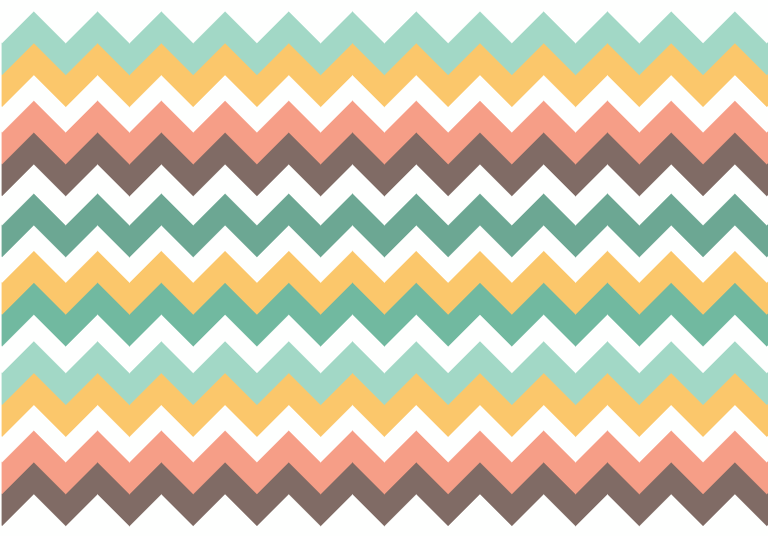
A Shadertoy shader for this pattern:

```glsl
// Horizontal chevron stripes: paired and single zigzag bands in soft retro colours on white.
#define BAND   0.05945  // band thickness, as a share of the canvas height
#define TOP    0.36     // first peak below the top edge, in bands
#define PITCH  10.352   // height of one full colour cycle, in bands
#define MARGIN 0.05     // blank strip at the left, in bands
#define VALLEY 0.063    // position of the first valley, in bands
#define PAPER  vec3(0.995, 1.0, 0.995)
#define MINT   vec3(0.635, 0.847, 0.776)
#define YELLOW vec3(0.985, 0.780, 0.420)
#define SALMON vec3(0.965, 0.620, 0.530)
#define BROWN  vec3(0.500, 0.420, 0.395)
#define TEAL   vec3(0.424, 0.655, 0.576)
#define GREEN  vec3(0.443, 0.725, 0.627)

// Smoothed step across one edge of the given width
float edge(float dist, float width) {
    return clamp(dist / width + 0.5, 0.0, 1.0);
}

// Tint of a one-band stripe relative to the paper; touching stripes add up seamlessly
vec3 stripe(float depth, float start, float width, vec3 ink) {
    float cover = edge(depth - start, width) - edge(depth - start - 1.0, width);
    return (ink - PAPER) * cover;
}

void mainImage(out vec4 fragColor, in vec2 fragCoord) {
    // Band units, measured from the top left corner
    float unit = BAND * iResolution.y;
    vec2 p = vec2(fragCoord.x, iResolution.y - fragCoord.y) / unit;
    float pixel = 1.0 / unit;
    float slopeWidth = 1.414 * pixel;

    // Triangle wave: 0 on the peaks, 1 in the valleys
    float zigzag = abs(mod(p.x - VALLEY, 2.0) - 1.0);
    float depth = p.y - TOP - zigzag;

    // Colour cycles; the second one ends after its brown band
    vec3 tint = vec3(0.0);
    for (int cycle = 0; cycle < 2; cycle++) {
        float d = depth - float(cycle) * PITCH;
        tint += stripe(d, 0.0, slopeWidth, MINT);
        tint += stripe(d, 1.0, slopeWidth, YELLOW);
        tint += stripe(d, 2.80, slopeWidth, SALMON);
        tint += stripe(d, 3.80, slopeWidth, BROWN);
        if (cycle == 0) {
            tint += stripe(d, 5.715, slopeWidth, TEAL);
            tint += stripe(d, 7.515, slopeWidth, YELLOW);
            tint += stripe(d, 8.515, slopeWidth, GREEN);
        }
    }

    // Blank left margin
    tint *= edge(p.x - MARGIN, pixel);
    fragColor = vec4(PAPER + tint, 1.0);
}
```
